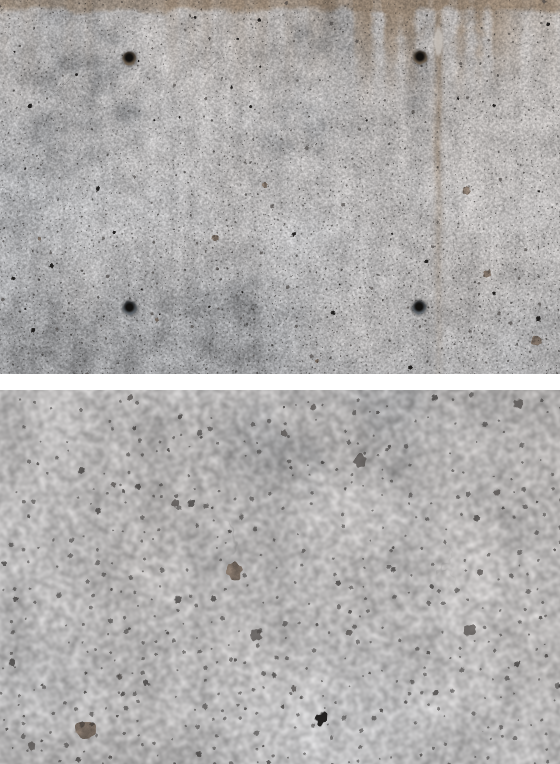
Top: the whole. Bottom: its middle third, enlarged.
Reproduce this texture procedurally as a Shadertoy shader.

```glsl
// Weathered cast concrete wall with pores, tie holes, damp patches and rust runs.

const float BASE_TONE = 0.722;
const float CLOUD = 0.11;
const float MOTTLE = 0.13;
const float GRAIN = 0.13;
const float STREAK = 0.05;
const float DAMP = 0.15;
const float HOLE_RADIUS = 0.0195;
const float RUST_X = 1.172;
const vec3 WARM_TINT = vec3(1.006, 0.988, 0.978);
const vec3 COOL_TINT = vec3(0.984, 0.990, 1.004);
const vec3 RUST_TINT = vec3(0.80, 0.725, 0.64);
const vec3 PORE_COLOR = vec3(0.17, 0.16, 0.155);
const vec3 CHIP_COLOR = vec3(0.42, 0.365, 0.32);

// Damp patches: centre xy, radius zw
const int PATCHES = 8;
const vec4 PATCH[PATCHES] = vec4[PATCHES](
    vec4(0.23, 0.80, 0.15, 0.25), vec4(0.80, 0.65, 0.15, 0.13),
    vec4(0.65, 0.13, 0.12, 0.13), vec4(0.25, 0.06, 0.45, 0.14),
    vec4(0.345, 0.695, 0.03, 0.025), vec4(1.12, 0.76, 0.026, 0.20),
    vec4(0.87, 0.91, 0.13, 0.08), vec4(0.05, 0.50, 0.10, 0.16));

vec2 hash2(vec2 p) {
    vec3 q = fract(p.xyx * vec3(0.1031, 0.1030, 0.0973));
    q += dot(q, q.yzx + 33.33);
    return fract((q.xx + q.yz) * q.zy);
}

vec2 gradientAt(vec2 cell) {
    float a = 6.2832 * hash2(cell).x;
    return vec2(cos(a), sin(a));
}

float noise(vec2 p) {
    vec2 i = floor(p), f = p - i;
    vec2 u = f * f * f * (f * (f * 6.0 - 15.0) + 10.0);
    vec2 e = vec2(0.0, 1.0);
    return mix(mix(dot(gradientAt(i), f),
                   dot(gradientAt(i + e.yx), f - e.yx), u.x),
               mix(dot(gradientAt(i + e.xy), f - e.xy),
                   dot(gradientAt(i + e.yy), f - e.yy), u.x), u.y);
}

mat2 rotation(float a) {
    return mat2(cos(a), sin(a), -sin(a), cos(a));
}

float fbm(vec2 p) {
    float sum = 0.0, amp = 0.6;
    for (int i = 0; i < 5; i++) {
        sum += amp * noise(p);
        p = rotation(0.65) * p * 2.03 + 17.3;
        amp *= 0.55;
    }
    return sum;
}

float disc(float d, float r, float aa) {
    return 1.0 - smoothstep(r - aa, r + aa, d);
}

// Scattered pits, one per cell at most; radii are in cell units
float pits(vec2 p, float scale, float density, vec2 radii, float px) {
    vec2 q = rotation(0.4 + scale) * p * scale + scale * 3.7 + 50.0;
    vec2 cell = floor(q);
    vec2 pick = hash2(cell + 7.1);
    vec2 offset = q - cell - mix(vec2(0.22), vec2(0.78), hash2(cell));
    offset = rotation(pick.y * 6.28) * offset * vec2(1.0, 0.75 + 0.5 * pick.y);
    float size = hash2(cell + 23.7).x;
    float r = mix(radii.x, radii.y, size * size);
    float d = length(offset) + 0.5 * r * noise(offset / r * 1.3 + cell);
    return step(pick.x, density) * disc(d, r, 0.65 * px * scale);
}

float dampness(vec2 p) {
    float sum = 0.0;
    vec2 warped = p + 0.035 * vec2(noise(p * 9.0), noise(p * 9.0 + 40.0));
    for (int i = 0; i < PATCHES; i++) {
        vec2 q = (warped - PATCH[i].xy) / PATCH[i].zw;
        sum += exp(-dot(q, q));
    }
    return min(sum, 1.0) * (0.3 + 0.7 * smoothstep(-0.25, 0.4, fbm(p * 13.0)));
}

float rustAmount(vec2 p) {
    float runs = smoothstep(-0.25, 0.4, noise(vec2(p.x * 24.0, p.y * 1.5)) + 0.4 * fbm(p * 20.0));
    float zone = 0.25 + 0.75 * smoothstep(0.88, 1.0, p.x) * (1.0 - smoothstep(1.28, 1.42, p.x));
    float drips = runs * zone * smoothstep(0.68, 1.0, p.y);
    float edge = 0.75 * smoothstep(0.962, 0.985, p.y + 0.025 * fbm(p * 14.0));
    float off = (p.x - RUST_X - 0.006 * noise(vec2(3.0, p.y * 4.0))) / 0.011;
    float line = exp(-off * off) * mix(0.25, 0.85, smoothstep(0.1, 0.8, p.y));
    return clamp(drips + edge + line * (0.8 + 0.7 * fbm(p * vec2(50.0, 9.0))), 0.0, 1.0);
}

// Four tie holes with a worn rim and a dark, off-centre bore
vec3 tieHoles(vec3 col, vec2 p, float px) {
    for (int i = 0; i < 4; i++) {
        vec2 id = vec2(i % 2, i / 2);
        vec2 q = p - vec2(0.346, 0.178) - id * vec2(0.776, 0.666);
        q += 0.005 * (hash2(id + 3.0) - 0.5);
        float d = length(q) + 0.003 * noise(q * 70.0 + id * 9.0);
        vec3 wall = mix(vec3(0.36, 0.39, 0.42), vec3(0.42, 0.36, 0.29), id.y);
        wall *= 0.75 - 16.0 * q.y;
        col *= 1.0 - 0.22 * disc(d, HOLE_RADIUS * 1.2, 0.005);
        col = mix(col, wall, 0.9 * disc(d, HOLE_RADIUS * 0.92, px + 0.001));
        float bore = length(q - vec2(-0.001, 0.002));
        col = mix(col, vec3(0.07, 0.065, 0.06), disc(bore, HOLE_RADIUS * 0.62, px + 0.002));
    }
    return col;
}

void mainImage(out vec4 fragColor, in vec2 fragCoord) {
    float px = 1.0 / iResolution.y;
    vec2 p = fragCoord * px;

    // Cement tone
    float damp = dampness(p);
    float tone = BASE_TONE + CLOUD * fbm(p * 3.1 + 5.0) + MOTTLE * fbm(p * 17.0);
    tone += GRAIN * (noise(rotation(0.5) * p * 118.0) + 0.8 * noise(rotation(1.1) * p * 193.0));
    tone += STREAK * noise(vec2(p.x * 38.0, p.y * 2.2)) - DAMP * damp;
    tone -= 0.035 * (1.0 - smoothstep(0.1, 0.4, p.y + 0.08 * noise(p * 4.0)));
    float warmth = smoothstep(0.0, 1.0, 0.35 * p.x + 0.7 * p.y + 0.5 * fbm(p * 2.5) - 0.5 * damp);
    vec3 col = tone * mix(COOL_TINT, WARM_TINT, warmth);

    // Rust runs and a pale lime mark
    col *= mix(vec3(1.0), RUST_TINT, rustAmount(p));
    vec2 lime = (p - vec2(RUST_X, 0.89)) / vec2(0.013, 0.045);
    col = mix(col, vec3(0.79, 0.77, 0.75), 0.8 * smoothstep(0.3, 0.7, exp(-dot(lime, lime)) + 0.3 * fbm(p * 30.0)));

    // Hairline cracks
    float crack = abs(noise(p * 3.3 + 0.15 * fbm(p * 14.0) + 61.0)) / 3.3;
    col *= 1.0 - 0.2 * disc(crack, 0.0009, px) * smoothstep(0.1, 0.3, noise(p * 4.7 + 13.0));

    // Chips and pores, denser towards the foot of the wall
    float low = mix(1.35, 0.65, smoothstep(0.1, 0.9, p.y));
    float chips = pits(p, 5.0, 0.34 * (1.0 - smoothstep(0.3, 0.65, p.y)), vec2(0.025, 0.065), px);
    col = mix(col, CHIP_COLOR * (1.0 + 0.9 * fbm(p * 70.0)), 0.85 * chips);
    col = mix(col, PORE_COLOR, 0.50 * pits(p, 78.0, 0.42 * low, vec2(0.06, 0.17), px));
    col = mix(col, PORE_COLOR, 0.65 * pits(p, 37.0, 0.30 * low, vec2(0.04, 0.11), px));
    col = mix(col, PORE_COLOR * 1.7, 0.7 * pits(p, 21.0, 0.14 * low, vec2(0.05, 0.11), px));
    col = mix(col, PORE_COLOR * 0.6, 0.95 * pits(p, 12.0, 0.15 * low, vec2(0.03, 0.075), px));

    col = tieHoles(col, p, px);
    fragColor = vec4(clamp(col, 0.0, 1.0), 1.0);
}
```
